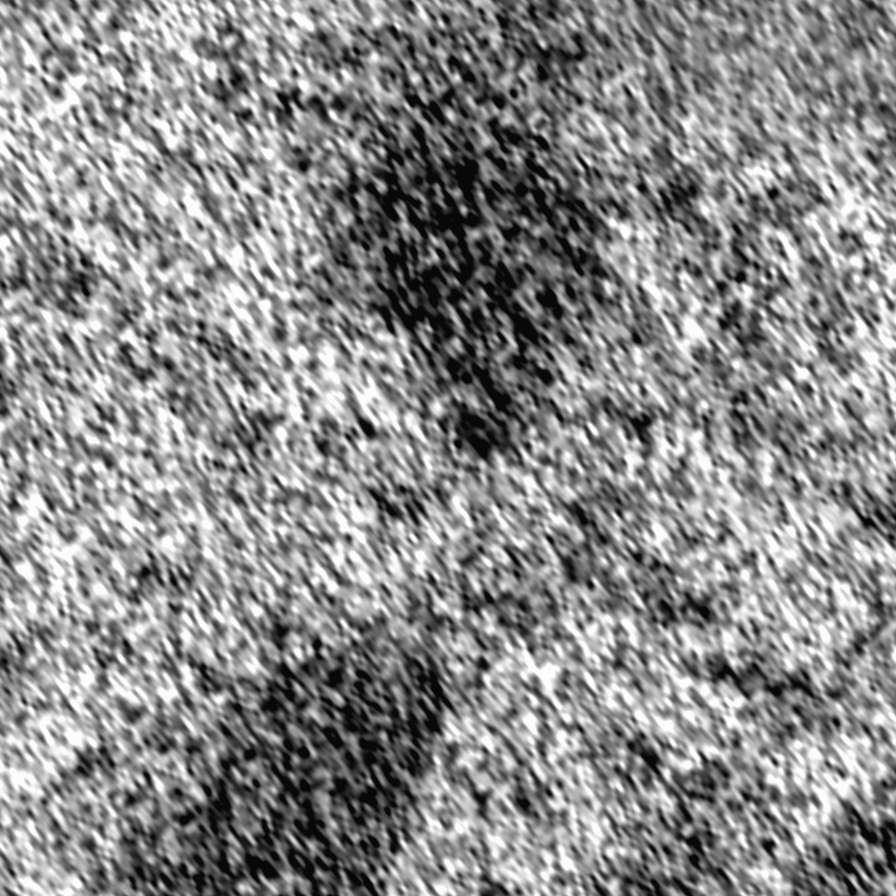
This texture is drawn by a WebGL 2 fragment shader. Its source:

```glsl
#version 300 es
precision highp float;
// Monochrome grain of short slanted streaks over a cloudy light ground.
// Soft tapered masses and scattered cellular blotches set the local tone;
// stretched noise layers at slightly different angles supply the streaks.

#define LIGHT_TONE 0.675
#define DARK_TONE 0.27
#define GRAIN_CONTRAST 0.76
#define STREAK_ANGLE 2.1
#define STREAK_FREQ vec2(62.0, 155.0)
#define FINE_FREQ vec2(105.0, 205.0)
#define EDGE_WARP 0.05
#define BLOTCH_GRID 13.0
#define BLOTCH_SHARE 0.3

uniform vec2 u_resolution;
out vec4 fragColor;

float hash(vec2 p) {
    vec3 q = fract(vec3(p.xyx) * 0.1031);
    q += dot(q, q.yzx + 33.33);
    return fract((q.x + q.y) * q.z);
}

// Smooth value noise centred on zero
float noise(vec2 p) {
    vec2 cell = floor(p), f = fract(p);
    f = f * f * (3.0 - 2.0 * f);
    float low = mix(hash(cell), hash(cell + vec2(1, 0)), f.x);
    float high = mix(hash(cell + vec2(0, 1)), hash(cell + vec2(1, 1)), f.x);
    return mix(low, high, f.y) - 0.5;
}

float cloud(vec2 p) {
    float sum = 0.0, weight = 1.0;
    for (int i = 0; i < 3; i++) {
        sum += weight * noise(p);
        p = p * 2.1 + 17.3;
        weight *= 0.6;
    }
    return sum;
}

// Noise stretched along a direction
float streaks(vec2 p, float angle, vec2 freq) {
    vec2 along = vec2(cos(angle), sin(angle));
    vec2 across = vec2(-along.y, along.x);
    return noise(vec2(dot(p, along), dot(p, across)) * freq + 300.0);
}

// Soft capsule whose radius runs from ra to rb
float mass(vec2 p, vec2 a, vec2 b, float ra, float rb, float soft) {
    vec2 axis = b - a;
    float h = clamp(dot(p - a, axis) / dot(axis, axis), 0.0, 1.0);
    float d = length(p - a - axis * h) - mix(ra, rb, h);
    return 1.0 - smoothstep(-soft, soft, d);
}

// Scattered dark spots, one candidate in each cell
float blotches(vec2 p) {
    p *= BLOTCH_GRID;
    vec2 home = floor(p);
    float dark = 0.0;
    for (int y = -1; y <= 1; y++)
    for (int x = -1; x <= 1; x++) {
        vec2 cell = home + vec2(x, y);
        vec2 centre = cell + vec2(hash(cell + 5.1), hash(cell + 41.7));
        float radius = mix(0.15, 0.45, hash(cell + 73.9));
        float present = step(hash(cell + 97.3), BLOTCH_SHARE);
        float spot = 1.0 - smoothstep(radius * 0.4, radius * 1.5, length(p - centre));
        dark = max(dark, present * spot);
    }
    return dark;
}

void main() {
    vec2 uv = gl_FragCoord.xy / u_resolution;
    vec2 p = uv + EDGE_WARP * vec2(cloud(uv * 9.0), cloud(uv * 9.0 + 50.0));

    // Upper mass, wide in the middle and narrowing below
    float dark = 0.8 * mass(p, vec2(0.57, 1.04), vec2(0.53, 0.70), 0.10, 0.14, 0.07);
    dark = max(dark, mass(p, vec2(0.53, 0.72), vec2(0.54, 0.54), 0.15, 0.07, 0.04));

    // Lower mass, cut by a slanted edge on its right
    float edge = uv.x - 0.43 - 0.34 * uv.y + 0.006 * cloud(uv * 30.0);
    float lower = mass(p, vec2(0.43, 0.19), vec2(0.29, -0.02), 0.12, 0.15, 0.07);
    dark = max(dark, lower * (1.0 - smoothstep(-0.012, 0.012, edge)));

    // Small patches towards the lower right
    float patches = 0.5 * mass(p, vec2(0.54, 0.33), vec2(0.66, 0.38), 0.05, 0.05, 0.05);
    patches = max(patches, 0.8 * mass(p, vec2(0.73, 0.35), vec2(0.79, 0.33), 0.03, 0.02, 0.03));
    patches = max(patches, 0.9 * mass(p, vec2(0.83, 0.24), vec2(0.93, 0.21), 0.03, 0.03, 0.025));
    patches = max(patches, 0.7 * mass(p, vec2(0.82, 0.11), vec2(0.75, 0.0), 0.05, 0.06, 0.06));
    patches = max(patches, 0.9 * mass(p, vec2(1.02, 0.08), vec2(0.95, -0.02), 0.05, 0.05, 0.02));
    dark = max(dark, patches);

    // Grey haze at the right and scattered spots
    float haze = mass(p, vec2(0.72, 1.0), vec2(1.02, 0.93), 0.12, 0.10, 0.10);
    float shade = mass(p, vec2(0.80, 0.62), vec2(0.89, 0.54), 0.08, 0.06, 0.08);
    dark = max(dark, max(0.33 * haze, 0.38 * shade));
    dark = max(dark, 0.65 * blotches(p) * (1.0 - 0.7 * haze));

    // Streaked grain, calmer inside the haze
    vec2 bent = uv + 0.002 * sin(uv.yx * vec2(31.0, 27.0));
    float grain = streaks(bent, STREAK_ANGLE, STREAK_FREQ)
        + 0.8 * streaks(bent, STREAK_ANGLE + 0.2, FINE_FREQ);
    grain *= GRAIN_CONTRAST * (1.0 - 0.4 * haze * (1.0 - dark));

    float tone = mix(LIGHT_TONE, DARK_TONE, dark) + 0.11 * cloud(uv * 7.0 + 90.0);
    fragColor = vec4(vec3(clamp(tone + grain, 0.03, 0.99)), 1.0);
}
```
